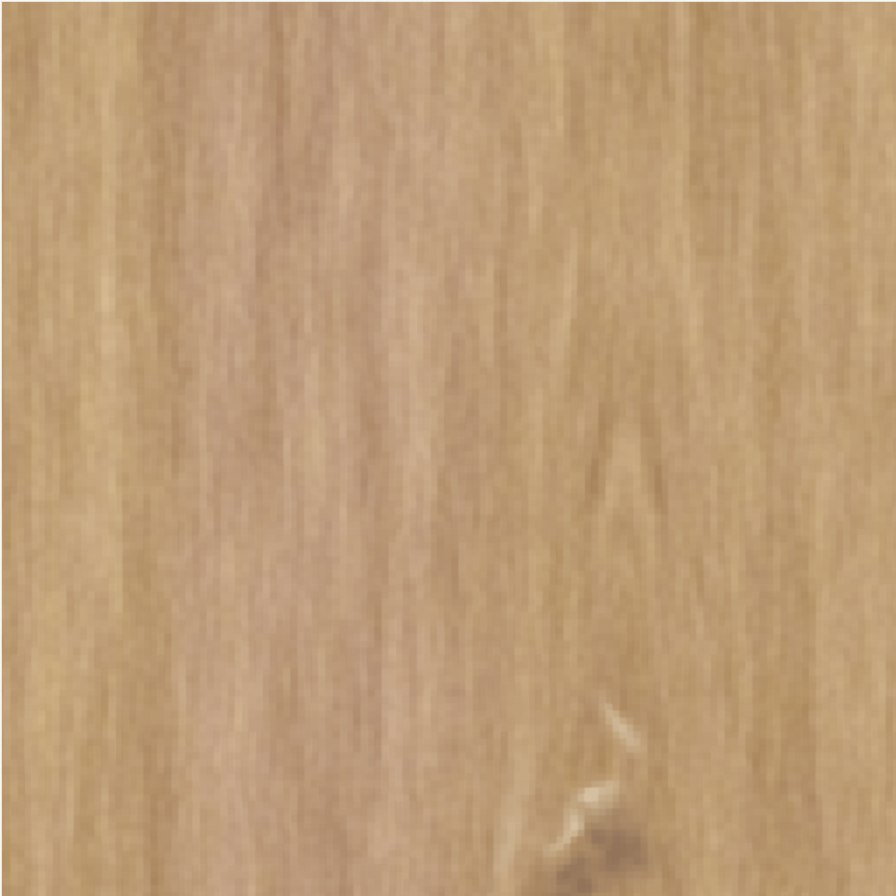
Reproduce this texture procedurally as a WebGL 1 fragment shader.

```glsl
precision highp float;
// Pale oak board with soft vertical grain, pinkish and honey-coloured bands.
// Stretched gradient noise on slightly stepped coordinates makes the fibres;
// near a knot the grain folds into arches. A thin pale edge runs left and top.

uniform vec2 u_resolution;

vec2 gradient(vec2 cell) {
  float angle = 6.2832 * fract(sin(dot(cell, vec2(127.1, 311.7))) * 43758.545);
  return vec2(cos(angle), sin(angle));
}

// Gradient noise, roughly -0.7 to 0.7
float noise(vec2 p) {
  vec2 i = floor(p), f = p - i;
  vec2 w = f * f * f * (f * (f * 6.0 - 15.0) + 10.0);
  float a = dot(gradient(i), f);
  float b = dot(gradient(i + vec2(1, 0)), f - vec2(1, 0));
  float c = dot(gradient(i + vec2(0, 1)), f - vec2(0, 1));
  float d = dot(gradient(i + vec2(1, 1)), f - vec2(1, 1));
  return mix(mix(a, b, w.x), mix(c, d, w.x), w.y);
}

// Fibres of three widths: x runs across the grain, y along it
float fibres(vec2 p) {
  return 0.44 * noise(p * vec2(11.0, 0.9) + 3.7)
       + 0.52 * noise(p * vec2(27.0, 2.4) + 17.3)
       + 0.46 * noise(p * vec2(56.0, 7.0) + 41.9);
}

// Soft spot stretched by its radii and turned by an angle
float spot(vec2 p, vec2 center, vec2 radii, float angle) {
  vec2 d = p - center;
  float c = cos(angle), s = sin(angle);
  d = vec2(c * d.x + s * d.y, c * d.y - s * d.x) / radii;
  return exp(-dot(d, d));
}

void main() {
  vec2 uv = gl_FragCoord.xy / u_resolution;

  // Coarse soft-edged steps give the fibres a crisp, blocky texture
  vec2 cell = uv * 128.0;
  vec2 p = (floor(cell) + smoothstep(0.25, 0.75, fract(cell))) / 128.0;
  p.x += 0.010 * noise(p * vec2(3.0, 2.0) + 8.0);

  // Straight grain, blended into arches around the axis of the knot
  float side = p.x - 0.70 + 0.025 * (1.0 - smoothstep(0.0, 0.3, p.y));
  float arch = sqrt(side * side + 0.0001) + 0.13 * p.y;
  float archShare = (1.0 - smoothstep(0.06, 0.14, abs(side)))
                  * (1.0 - smoothstep(0.65, 0.95, p.y));
  float tone = 0.5 + mix(fibres(p), fibres(vec2(arch + 2.0, p.y)), archShare);
  tone += 0.12 * archShare * sin(arch * 130.0 + 4.0 * noise(p * 5.0));

  // Short flecks and fine mottling
  tone += 0.32 * noise(p * vec2(91.0, 23.0) + 5.0);
  tone += 0.30 * noise(p * vec2(79.0, 67.0) + 29.3);

  // Broad patches and a few long stripes
  tone += 0.26 * noise(p * vec2(5.0, 1.3) + 73.0);
  tone -= 0.28 * exp(-pow((p.x - 0.645) / 0.012, 2.0)) * smoothstep(0.5, 0.8, p.y);
  tone += 0.26 * exp(-pow((p.x - 0.465) / 0.014, 2.0)) * smoothstep(0.2, 0.5, p.y);
  tone += 0.28 * exp(-pow((p.x - 0.745) / 0.016, 2.0)) * smoothstep(0.5, 0.8, p.y);
  tone -= 0.16 * exp(-pow((p.x - 0.18) / 0.02, 2.0));
  tone += 0.18 * exp(-pow((p.x - 0.92) / 0.018, 2.0));
  vec3 color = mix(vec3(0.687, 0.549, 0.398), vec3(0.788, 0.669, 0.518), tone);

  // Pinkish grey left of centre, honey towards the edges
  float pink = smoothstep(0.14, 0.25, p.x) * (1.0 - smoothstep(0.42, 0.65, p.x));
  pink += 0.6 * noise(p * vec2(26.0, 7.0) + 61.0);
  pink += 0.5 * noise(p * vec2(48.0, 30.0) + 88.0);
  color += mix(vec3(0.001, 0.002, -0.008), vec3(0.001, -0.001, 0.026), pink);

  // Knot: mottled brown heart below pale slanted wisps
  vec2 q = p + 0.020 * vec2(noise(p * 22.0), noise(p * 22.0 + 50.0));
  float heart = spot(q, vec2(0.640, 0.012), vec2(0.044, 0.026), 0.4)
              + spot(q, vec2(0.690, 0.062), vec2(0.046, 0.030), -0.5);
  heart *= 0.95 + 0.7 * noise(p * 46.0);
  color = mix(color, vec3(0.57, 0.45, 0.35), clamp(heart, 0.0, 0.95));

  float wisps = 0.80 * spot(q, vec2(0.632, 0.080), vec2(0.036, 0.010), 0.75)
              + 0.95 * spot(q, vec2(0.672, 0.110), vec2(0.022, 0.014), 0.3)
              + 0.75 * spot(q, vec2(0.692, 0.190), vec2(0.028, 0.010), -0.8)
              + 0.45 * spot(q, vec2(0.565, 0.070), vec2(0.090, 0.013), 1.35);
  wisps *= 0.9 + 0.8 * noise(p * 45.0 + 7.0);
  color = mix(color, vec3(0.84, 0.76, 0.64), clamp(wisps, 0.0, 0.95));

  // Pale outer edge
  float edge = min(uv.x, 1.0 - uv.y);
  color = mix(vec3(0.98, 0.97, 0.95), color, smoothstep(0.0012, 0.0028, edge));

  gl_FragColor = vec4(color, 1.0);
}
```
